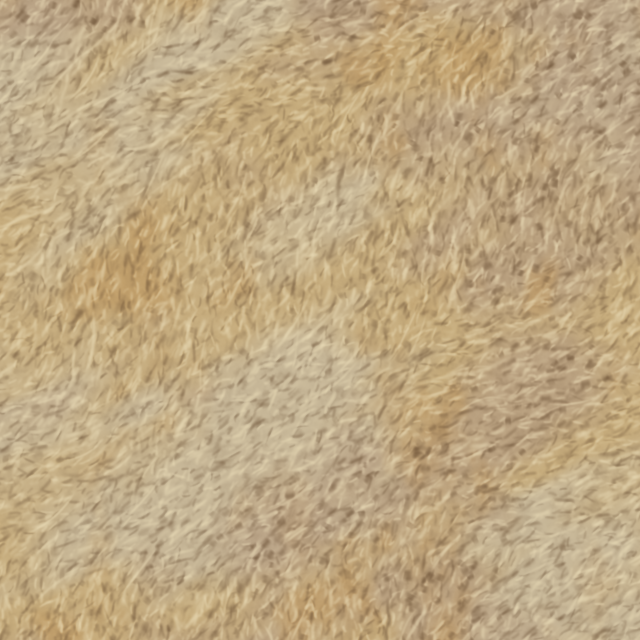
A Shadertoy shader for this texture:

```glsl
// Dry, matted grass: soft patches of straw, grey and mauve-brown ground,
// covered by scattered curved blades that follow a slowly turning flow field.
// Blades add signed tone: light stems lift the colour, dark gaps sink it.

const vec3 STRAW = vec3(0.775, 0.672, 0.485);
const vec3 GREY_STRAW = vec3(0.775, 0.712, 0.590);
const vec3 MAUVE_BROWN = vec3(0.710, 0.615, 0.505);
const vec3 OCHRE = vec3(0.745, 0.590, 0.370);
const vec3 PALE_STEM = vec3(0.920, 0.865, 0.720);
const vec3 DARK_GAP = vec3(0.410, 0.305, 0.200);

const float STEEP_ANGLE = 1.30;    // lean of blades in the straw, radians
const float SHALLOW_ANGLE = 0.38;  // lean of blades in the grey bands
const float BAND_ANGLE = 0.50;     // direction of the colour bands
const float LIGHT_STRENGTH = 0.72;
const float DARK_STRENGTH = 0.48;

float hash(vec2 p) {
    vec3 q = fract(vec3(p.xyx) * 0.1031);
    q += dot(q, q.yzx + 33.33);
    return fract((q.x + q.y) * q.z);
}

float valueNoise(vec2 p) {
    vec2 i = floor(p), f = fract(p);
    f = f * f * (3.0 - 2.0 * f);
    return mix(mix(hash(i), hash(i + vec2(1, 0)), f.x),
               mix(hash(i + vec2(0, 1)), hash(i + vec2(1, 1)), f.x), f.y);
}

float fbm(vec2 p) {
    float sum = 0.0, gain = 0.53;
    for (int i = 0; i < 4; i++) {
        sum += gain * valueNoise(p);
        p = mat2(1.6, 1.2, -1.2, 1.6) * p + 7.3;
        gain *= 0.5;
    }
    return sum;
}

vec2 rotate(vec2 p, float angle) {
    float c = cos(angle), s = sin(angle);
    return vec2(c * p.x + s * p.y, c * p.y - s * p.x);
}

// Share of grey, flattened grass, in bands along BAND_ANGLE
float greyShare(vec2 uv) {
    vec2 p = rotate(uv, BAND_ANGLE) * vec2(2.2, 5.5);
    return smoothstep(0.40, 0.68, fbm(p + 23.0));
}

// Share of open, brownish ground
float brownShare(vec2 uv) {
    vec2 p = rotate(uv, BAND_ANGLE) * vec2(3.5, 5.5);
    return smoothstep(0.44, 0.70, fbm(p + 61.0));
}

float flowAngle(vec2 uv) {
    float flat01 = smoothstep(0.25, 0.75, valueNoise(rotate(uv, BAND_ANGLE) * vec2(2.5, 5.0) + 5.0));
    return mix(STEEP_ANGLE, SHALLOW_ANGLE, max(flat01, 0.7 * greyShare(uv)));
}

// Sum of blades; size holds half length and half width in canvas units,
// tone the range of blade tones, rarity how seldom the far end occurs
float blades(vec2 uv, float cells, vec2 size, float spread, vec2 tone, float rarity) {
    vec2 p = uv * cells, home = floor(p);
    float sum = 0.0;
    for (int y = -1; y <= 1; y++)
    for (int x = -1; x <= 1; x++) {
        vec2 cell = home + vec2(x, y);
        float flow = flowAngle((cell + 0.5) / cells);
        for (int k = 0; k < 2; k++) {
            vec2 id = cell + cells * 3.17 + float(k) * 71.7;
            vec2 root = cell + vec2(hash(id + 1.3), hash(id + 8.9));
            float turn = hash(id + 15.1) + hash(id + 27.7) - 1.0;
            vec2 q = rotate(p - root, flow + spread * turn) / cells;
            float along = q.x / (size.x * mix(0.5, 1.0, hash(id + 33.1)));
            float bend = (hash(id + 41.9) - 0.5) * size.x * 0.35;
            float across = (q.y - bend * along * along) / (size.y * mix(0.75, 1.25, hash(id + 52.3)));
            float body = exp(-across * across) * smoothstep(1.0, 0.35, abs(along));
            sum += body * mix(tone.x, tone.y, pow(hash(id + 67.7), rarity));
        }
    }
    return sum;
}

void mainImage(out vec4 fragColor, in vec2 fragCoord) {
    vec2 uv = fragCoord / iResolution.y + 2.0;
    float grey = greyShare(uv), brown = brownShare(uv);

    // Ground colour
    vec3 color = mix(STRAW, GREY_STRAW, grey);
    color = mix(color, MAUVE_BROWN, 0.75 * brown);
    float rust = smoothstep(0.50, 0.80, fbm(uv * vec2(13.0, 9.0) + 90.0));
    color = mix(color, OCHRE, 0.55 * rust * (1.0 - 0.7 * grey));

    // Blade layers: matted stems, fine stems, long strands, dark gaps
    float tone = blades(uv, 38.0, vec2(0.025, 0.0030), 0.75, vec2(-0.85, 0.90), 1.0);
    tone += blades(uv, 62.0, vec2(0.015, 0.0025), 1.0, vec2(-0.75, 0.75), 1.0);
    tone += blades(uv, 15.0, vec2(0.064, 0.0026), 0.45, vec2(0.0, 0.85), 2.5);
    tone -= blades(uv, 48.0, vec2(0.012, 0.0045), 0.9, vec2(0.0, 1.25), 5.0) * mix(0.5, 1.3, brown);
    tone += 0.45 * (fbm(uv * 75.0) - 0.5);

    // Soft limits keep crossings from burning out
    float light = 1.0 - exp(-max(tone, 0.0) * LIGHT_STRENGTH);
    float dark = 1.0 - exp(-max(-tone, 0.0) * DARK_STRENGTH);
    color = mix(color, PALE_STEM, light);
    color = mix(color, DARK_GAP, dark);
    fragColor = vec4(color, 1.0);
}
```
